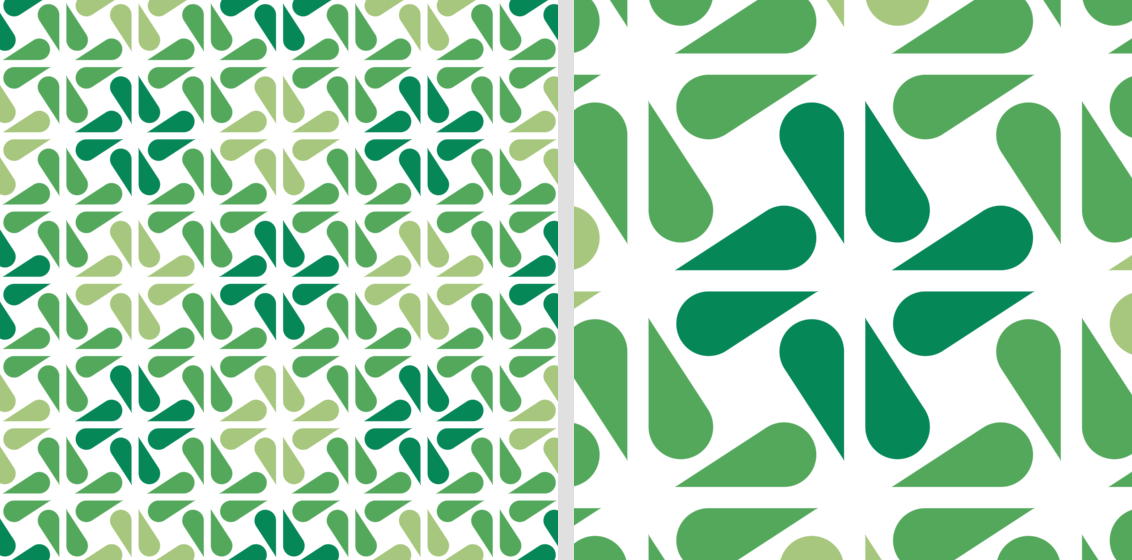
Left: the whole. Right: its middle third, enlarged.
Write a WebGL 1 fragment shader that draws this pattern.

```glsl
precision highp float;
// Pinwheels of four teardrops on a square grid of cells, white ground.
// Each drop is the hull of a circle and a point, turned by quarter turns;
// drops around every second grid crossing take checkered accent greens.

#define CELL 0.129                    // cell size, in canvas heights
#define CENTER vec2(0.001, -0.0005)   // shift of the central crossing
#define GAP 0.049                     // flat side of a drop to the cell edge
#define RADIUS 0.149                  // radius of the round end
#define TIP_Y 0.328                   // height of the tip in the cell
#define LENGTH 0.502                  // length of the flat side
#define SOFTNESS 0.9                  // half width of the edge, in pixels
#define MID_GREEN vec3(0.325, 0.66, 0.36)
#define LIGHT_GREEN vec3(0.65, 0.78, 0.49)
#define DARK_GREEN vec3(0.02, 0.53, 0.34)

uniform vec2 u_resolution;

// Signed distance to the hull of a disc and a pointed tip
float teardrop(vec2 p, vec2 bulb, vec2 tip, float radius) {
  float span = distance(bulb, tip);
  vec2 axis = (tip - bulb) / span;
  p -= bulb;
  vec2 q = vec2(abs(p.x * axis.y - p.y * axis.x), dot(p, axis));
  float b = radius / span;
  float a = sqrt(1.0 - b * b);
  float along = dot(q, vec2(-b, a));
  if (along < 0.0) return length(q) - radius;
  if (along > a * span) return length(q - vec2(0.0, span));
  return dot(q, vec2(a, b)) - radius;
}

vec2 quarterTurn(vec2 v) {
  return vec2(-v.y, v.x);
}

void main() {
  vec2 pos = (gl_FragCoord.xy - 0.5 * u_resolution) / u_resolution.y;
  vec2 grid = (pos - CENTER) / CELL;
  vec2 cell = floor(grid);
  vec2 p = fract(grid) - 0.5;
  float soft = SOFTNESS / (u_resolution.y * CELL);

  // Accent crossing at one corner of this cell, and the way towards it
  vec2 accent = floor((cell + 1.0) * 0.5);
  vec2 toward = sign(2.0 * accent - cell - 0.5);
  float checker = mod(accent.x + accent.y, 2.0);
  vec3 accentColor = checker < 0.5 ? DARK_GREEN : LIGHT_GREEN;

  // Left-hand drop; the other three follow by rotation
  vec2 tip = vec2(GAP - 0.5, TIP_Y);
  vec2 bulb = tip + vec2(RADIUS, -LENGTH);

  vec3 color = vec3(1.0);
  for (int i = 0; i < 4; i++) {
    float d = teardrop(p, bulb, tip, RADIUS);
    vec3 dropColor = toward.x < 0.0 ? accentColor : MID_GREEN;
    color = mix(color, dropColor, 1.0 - smoothstep(-soft, soft, d));
    p = quarterTurn(p);
    toward = quarterTurn(toward);
  }
  gl_FragColor = vec4(color, 1.0);
}
```
